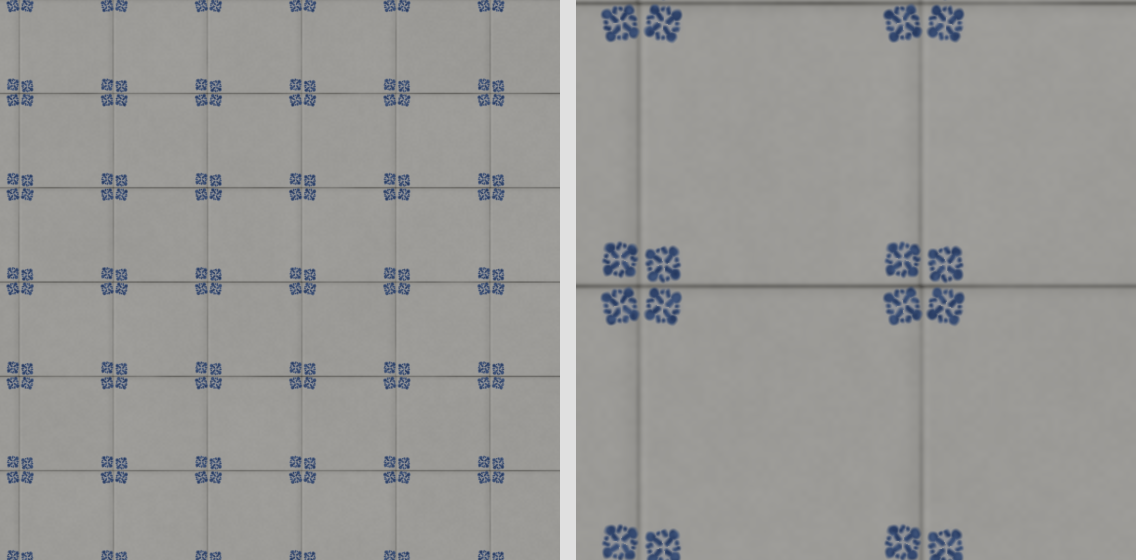
Left: the whole. Right: its middle third, enlarged.
This pattern is drawn by a Shadertoy shader. Its source:

```glsl
float hash(vec2 p) {
    return fract(sin(dot(p, vec2(127.1, 311.7))) * 43758.5453);
}

float noise(vec2 p) {
    vec2 i = floor(p), f = fract(p);
    f = f * f * (3.0 - 2.0 * f);
    return mix(mix(hash(i), hash(i + vec2(1, 0)), f.x),
               mix(hash(i + vec2(0, 1)), hash(i + vec2(1, 1)), f.x), f.y);
}

float segment(vec2 p, vec2 a, vec2 b) {
    vec2 ab = b - a;
    return length(p - a - ab * clamp(dot(p - a, ab) / dot(ab, ab), 0.0, 1.0));
}

// Four-fold pinwheel of petals and leaves, about one unit in radius
float flowerDistance(vec2 p) {
    if (p.x * p.y < 0.0) p = vec2(p.y, -p.x);
    p = abs(p);
    float petal = length(p - vec2(0.70, 0.62)) - 0.31;
    float stem = segment(p, vec2(0.28, 0.16), vec2(0.58, 0.50)) - 0.16;
    float leaf = segment(p, vec2(0.24, 0.70), vec2(0.16, 0.88)) - 0.13;
    float bud = length(p - vec2(0.84, 0.14)) - 0.12;
    return min(min(petal, stem), min(leaf, bud));
}

float band(float d, float width) {
    return exp(-d * d / (width * width));
}

void mainImage(out vec4 fragColor, in vec2 fragCoord) {
    vec2 uv = fragCoord / iResolution.y;
    vec2 grid = (uv - vec2(0.0339, 0.1595)) / vec2(0.1682, 0.1684);
    vec2 corner = floor(grid + 0.5);
    vec2 local = grid - corner;
    vec2 tile = floor(grid);

    // Glaze with faint mottling and a slight tone change per tile
    vec3 color = vec3(0.612, 0.608, 0.594);
    color += 0.012 * (noise(uv * 9.0) - 0.5) + 0.010 * (noise(uv * 70.0) - 0.5);
    color += 0.012 * (noise(uv * 260.0) - 0.5) + 0.008 * (hash(tile) - 0.5);

    // Crisp horizontal joints, softer shaded vertical joints
    float wear = 0.7 + 0.6 * noise(vec2(grid.x * 3.0, grid.y * 5.0));
    color -= 0.15 * wear * band(local.y, 0.009);
    color -= 0.025 * band(local.y + 0.012, 0.025);
    float seam = local.x + 0.004 * (hash(tile.yy + corner.x) - 0.5);
    color -= 0.065 * wear * band(seam, 0.010);
    color -= 0.025 * band(seam + 0.02, 0.035);
    color += 0.018 * band(seam - 0.022, 0.012);

    // A painted flower in each of the four tile corners
    float softness = 0.09 + 0.6 / (iResolution.y * 0.0101);
    for (int i = 0; i < 4; i++) {
        vec2 side = vec2(i & 1, i >> 1) * 2.0 - 1.0;
        vec2 center = vec2(0.013, 0.007) + side * vec2(0.076, 0.078);
        if (side.y > 0.0) center.y -= side.x * 0.008;
        vec2 p = (local - center) / 0.060;
        float angle = 0.16 * side.x * side.y + 0.08 * (hash(corner + side * 7.3) - 0.5);
        p = mat2(cos(angle), -sin(angle), sin(angle), cos(angle)) * p;
        p.x *= side.x;
        p += 0.10 * (vec2(noise(p * 2.5 + side * 9.0), noise(p * 2.5 + side * 9.0 + 31.0)) - 0.5);

        float d = flowerDistance(p);
        float halo = 0.35 * (1.0 - smoothstep(0.75, 1.3, length(p)));
        float paint = 1.0 - smoothstep(-softness, softness, d);
        float pigment = noise(p * 3.0 + corner * 5.0 + side * 13.0);
        vec3 blue = mix(vec3(0.12, 0.20, 0.36), vec3(0.23, 0.32, 0.48), pigment);
        color = mix(color, vec3(0.50, 0.53, 0.61), halo);
        color = mix(color, blue, 0.95 * paint);
    }

    fragColor = vec4(color, 1.0);
}
```
